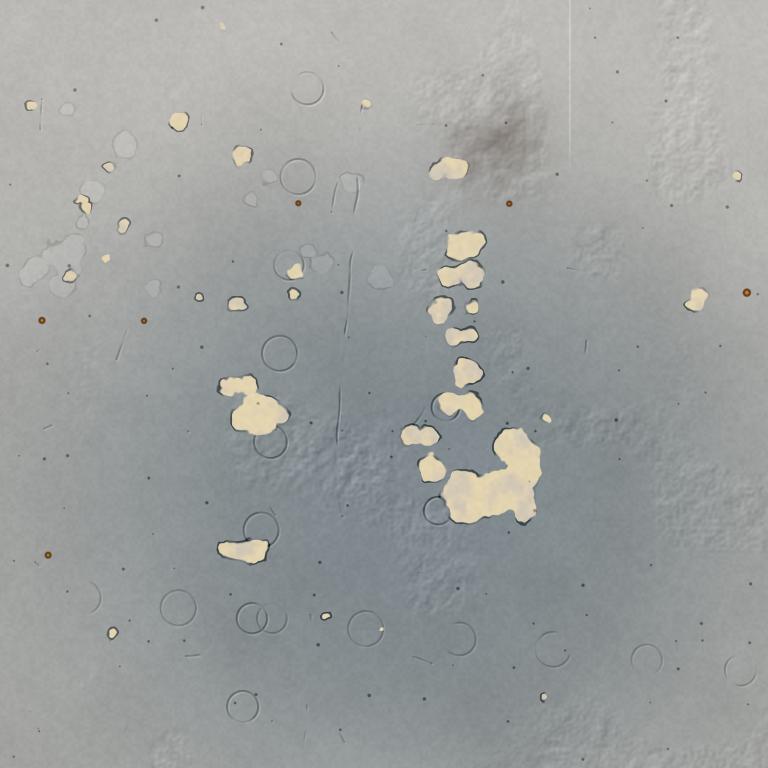
A Shadertoy shader for this texture:

```glsl
// Worn grey painted sheet: mottled paint with cream chips, pale ghost patches,
// ring dents, cracks, rust dots and specks. Chips are clusters of hashed discs
// joined by a smooth minimum and roughened with value noise.

const vec3 PAINT_DARK  = vec3(0.515, 0.535, 0.535);
const vec3 PAINT_LIGHT = vec3(0.745, 0.738, 0.722);
const vec3 BLUE_TINT   = vec3(-0.014, 0.002, 0.018);
const vec3 CREAM       = vec3(0.89, 0.83, 0.69);
const vec3 CREAM_DULL  = vec3(0.82, 0.78, 0.71);
const vec3 SMUDGE      = vec3(0.52, 0.49, 0.47);
const vec3 RUST        = vec3(0.56, 0.36, 0.16);
const float GRAIN      = 0.045;
const float MOTTLE     = 0.06;
const float LINE       = 0.0012; // half width of cracks and rings

vec3 hash3(vec2 p) {
    vec3 q = fract(p.xyx * vec3(0.1031, 0.1030, 0.0973));
    q += dot(q, q.yxz + 33.33);
    return fract((q.xxy + q.yzz) * q.zyx);
}

float noise(vec2 p) {
    vec2 i = floor(p), f = fract(p);
    f = f * f * (3.0 - 2.0 * f);
    return mix(mix(hash3(i).x, hash3(i + vec2(1, 0)).x, f.x),
               mix(hash3(i + vec2(0, 1)).x, hash3(i + vec2(1, 1)).x, f.x), f.y);
}

vec2 wobble(vec2 p) { return vec2(noise(p), noise(p + 31.0)) - 0.5; }

float fbm(vec2 p) {
    return 0.5 * noise(p) + 0.3 * noise(p * 2.1 + 7.0) + 0.2 * noise(p * 4.3 + 19.0);
}

// Distance to n discs scattered in a box of half size spread
float cluster(vec2 p, vec2 centre, vec2 spread, float radius, int n, float seed) {
    float d = 1.0;
    for (int i = 0; i < n; i++) {
        vec3 h = hash3(vec2(seed, float(i) + 3.0));
        vec2 c = centre + (2.0 * h.xy - 1.0) * spread;
        float disc = length(p - c) - radius * mix(0.55, 1.2, h.z);
        float k = max(0.005 - abs(d - disc), 0.0);
        d = min(d, disc) - k * k * 50.0;
    }
    return d;
}

float fill(float d) {
    float edge = max(0.0012, 0.8 / iResolution.y);
    return 1.0 - smoothstep(-edge, edge, d);
}

float stroke(float d) { return 1.0 - smoothstep(LINE * 0.4, LINE * 1.8, abs(d)); }

float glow(vec2 p, vec2 c) { return exp(-dot(p - c, p - c) / 0.0031); }

// Broken wobbling line from a to b
float crack(vec2 p, vec2 a, vec2 b) {
    vec2 v = b - a, q = p - a;
    float t = clamp(dot(q, v) / dot(v, v), 0.0, 1.0);
    q += 0.007 * wobble(p * 32.0);
    return stroke(length(q - v * t)) * smoothstep(0.3, 0.55, noise(p * 45.0 + 9.0));
}

float creamChips(vec2 p) {
    float d = cluster(p, vec2(0.642, 0.352), vec2(0.052, 0.017), 0.022, 14, 11.0);
    d = min(d, cluster(p, vec2(0.672, 0.400), vec2(0.012, 0.022), 0.021, 6, 12.0));
    d = min(d, cluster(p, vec2(0.330, 0.462), vec2(0.032, 0.014), 0.015, 8, 13.0));
    d = min(d, cluster(p, vec2(0.308, 0.500), vec2(0.020, 0.010), 0.011, 4, 14.0));
    d = min(d, cluster(p, vec2(0.316, 0.283), vec2(0.023, 0.004), 0.011, 7, 15.0));
    d = min(d, cluster(p, vec2(0.903, 0.610), vec2(0.011, 0.012), 0.010, 4, 16.0));
    for (int i = 0; i < 9; i++) { // broken column above the large chip
        float k = float(i);
        vec2 c = vec2(i > 6 ? 0.54 : 0.592, i == 0 ? 0.778 : 0.725 - 0.042 * k);
        d = min(d, cluster(p, c, vec2(0.024, 0.008), 0.0145, 3, 20.0 + k));
    }
    d = min(d, cluster(p, vec2(0.25, 0.76), vec2(0.17), 0.0095, 9, 31.0));
    return min(d, cluster(p, vec2(0.5), vec2(0.48), 0.0055, 12, 32.0));
}

// Ring dents in a low row and two columns, with cracks and short scratches
float marks(vec2 p) {
    float m = 0.0;
    for (int i = 0; i < 8; i++) {
        float k = float(i), r = 0.018 + 0.005 * hash3(vec2(k, 61.0)).x;
        m = max(m, 0.65 * stroke(length(p - vec2(0.11 + 0.122 * k, 0.222 - 0.0135 * k)) - r));
        m = max(m, stroke(length(p - vec2(0.40 - 0.012 * k, 0.885 - 0.115 * k)) - r));
        if (i < 2) m = max(m, 1.3 * stroke(length(p - vec2(0.58 - 0.01 * k, 0.47 - 0.135 * k)) - 0.018));
    }
    m *= smoothstep(0.2, 0.6, noise(p * 38.0));
    m = max(m, crack(p, vec2(0.472, 0.88), vec2(0.44, 0.42)));
    m = max(m, crack(p, vec2(0.396, 0.0), vec2(0.405, 0.2)));
    vec2 cell = floor(p * 10.0);
    vec3 h = hash3(cell + 70.0);
    vec2 c = (cell + 0.35 + 0.3 * h.xy) / 10.0, v = 0.025 * (hash3(cell + 90.0).xy - vec2(0.5, 0.2));
    return h.z < (c.x < 0.55 ? 0.5 : 0.18) ? max(m, 0.8 * crack(p, c - v, c + v)) : m;
}

void mainImage(out vec4 fragColor, in vec2 fragCoord) {
    vec2 p = fragCoord / iResolution.y;
    vec2 rough = p + 0.009 * wobble(p * 65.0) + 0.003 * wobble(p * 190.0);

    // Paint: dark middle, light top, mottling, grain and a brown smudge
    float away = length(p - vec2(0.53, 0.36));
    float tone = 0.55 * smoothstep(0.1, 0.65, away) + 0.42 * smoothstep(0.35, 1.0, p.y);
    vec3 col = mix(PAINT_DARK, PAINT_LIGHT, tone) + BLUE_TINT * (1.0 - smoothstep(0.1, 0.55, away));
    col += MOTTLE * (fbm(p * 6.0) - 0.5) + GRAIN * (0.6 * noise(p * 270.0) + 0.4 * noise(p * 120.0) - 0.5);
    col = mix(col, SMUDGE, 0.85 * glow(p, vec2(0.645, 0.815)) * smoothstep(0.15, 0.65, fbm(p * 22.0)));

    // Wrinkles in loose paint
    float loose = glow(p, vec2(0.47, 0.39)) + 0.6 * smoothstep(0.66, 0.78, noise(p * 9.0 + 4.0));
    col += 0.45 * loose * (fbm(p * 50.0) - fbm(p * 50.0 + vec2(-0.12, 0.12)));

    // Pale ghost patches with thin rims
    float ghost = min(cluster(rough, vec2(0.068, 0.648), vec2(0.03), 0.016, 7, 51.0),
                      cluster(rough, vec2(0.28, 0.73), vec2(0.26, 0.13), 0.014, 13, 52.0));
    col += 0.034 * fill(ghost) - 0.1 * stroke(ghost) * noise(p * 70.0);

    // Dents and scratches with a lit lower edge, and one pale line
    col += 0.07 * marks(p - vec2(0.0018, -0.0018)) - 0.17 * marks(p);
    col += 0.06 * stroke(p.x - 0.742) * smoothstep(0.77, 0.82, p.y);

    // Cream chips with broken dark rims
    float chip = creamChips(rough);
    col -= 0.28 * stroke(chip - 0.0015) * smoothstep(0.3, 0.7, noise(p * 60.0 + 5.0));
    vec3 bare = mix(CREAM, CREAM_DULL, smoothstep(0.4, 0.75, fbm(p * 35.0)));
    col = mix(col, bare + 0.03 * (noise(p * 200.0) - 0.5), fill(chip));

    // Dark specks and a few rust dots
    vec2 g = p * 28.0;
    vec3 h = hash3(floor(g) + 120.0);
    float speck = length(fract(g) - 0.25 - 0.5 * h.xy) / 28.0 - 0.011 * (h.z - 0.79);
    col -= 0.26 * step(0.86, h.z) * fill(speck);
    float rust = cluster(p, vec2(0.5, 0.6), vec2(0.48, 0.4), 0.0065, 6, 83.0);
    col = mix(col, RUST * mix(0.7, 1.35, fill(rust + 0.003)), fill(rust));

    fragColor = vec4(clamp(col, 0.0, 1.0), 1.0);
}
```
